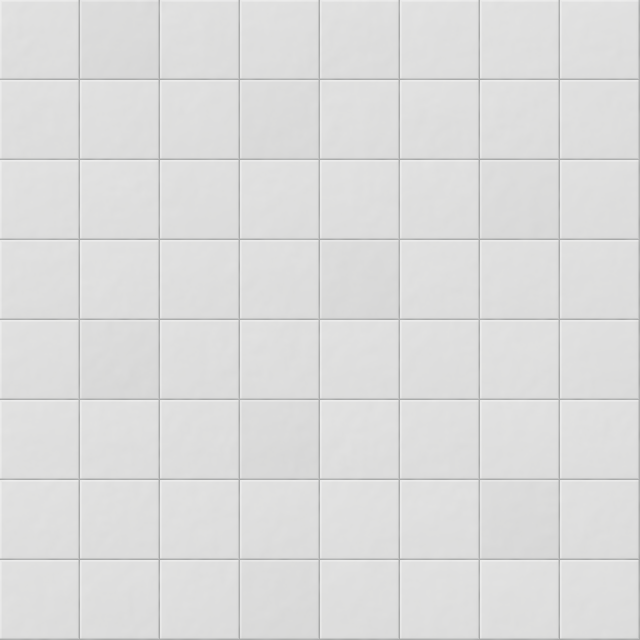
Write a WebGL 1 fragment shader that draws this texture.

```glsl
precision highp float;
uniform vec2 u_resolution;

#define TILES 8.0
#define JOINT_WIDTH 0.018
#define BEVEL_WIDTH 0.020
#define TILE_COLOR vec3(0.871, 0.871, 0.870)
#define JOINT_COLOR vec3(0.675, 0.680, 0.678)
#define BEVEL_LIGHT 0.040
#define TILE_SLOPE 0.022
#define SHADED_DROP 0.016
#define TILE_VARIATION 0.005
#define RELIEF 0.022

float hash(vec2 p) {
  vec3 q = fract(p.xyx * vec3(0.1031, 0.1030, 0.0973));
  q += dot(q, q.yzx + 33.33);
  return fract((q.x + q.y) * q.z);
}

float noise(vec2 p) {
  vec2 i = floor(p);
  vec2 f = fract(p);
  f = f * f * (3.0 - 2.0 * f);
  return mix(mix(hash(i), hash(i + vec2(1.0, 0.0)), f.x),
             mix(hash(i + vec2(0.0, 1.0)), hash(i + 1.0), f.x), f.y);
}

// Fine bumps over broader swells, in tile units
float surfaceHeight(vec2 p) {
  float height = 0.0;
  float amplitude = 0.5;
  float frequency = 7.0;
  for (int octave = 0; octave < 3; octave++) {
    height += amplitude * noise(p * frequency + 17.0 * float(octave));
    amplitude *= 0.5;
    frequency *= 2.1;
  }
  return height;
}

// Share of a pixel-wide box that lies between two bounds, on each axis
vec2 bandCoverage(vec2 x, float low, float high, float pixel) {
  vec2 overlap = min(x + 0.5 * pixel, high) - max(x - 0.5 * pixel, low);
  return clamp(overlap / pixel, 0.0, 1.0);
}

// One darker tile in each row, stepping by triangular numbers
float shadedTile(vec2 cell) {
  float k = mod(cell.y, 4.0);
  float column = mod(0.5 * (k + 1.0) * (k + 2.0), 7.0);
  column += 1.0 - step(0.5, abs(cell.y - 3.0));
  return 1.0 - step(0.5, abs(cell.x - column));
}

void main() {
  // Tile space runs rightward and downward
  vec2 uv = gl_FragCoord.xy / u_resolution;
  vec2 p = vec2(uv.x, 1.0 - uv.y) * TILES;
  float pixel = TILES / min(u_resolution.x, u_resolution.y);
  vec2 cell = floor(p);
  vec2 local = fract(p);

  // Glaze tone, lit from the upper left
  float tone = TILE_SLOPE * (0.5 - dot(local, vec2(0.3, 0.7)));
  tone += TILE_VARIATION * (hash(cell + 5.0) - 0.5);
  tone -= SHADED_DROP * shadedTile(cell);

  // Uneven surface, shaded by its slope
  vec2 bump = p + 31.0 * hash(cell + 11.0);
  float slope = surfaceHeight(bump + 0.03) - surfaceHeight(bump - 0.03);
  tone += RELIEF * slope * (0.4 + 0.6 * noise(p * 3.0));
  tone += 0.004 * (noise(p * 2.5 + 40.0) - 0.5);

  // Bright bevel beside each joint
  vec2 edge = fract(local + 0.5) - 0.5;
  vec2 bevel = bandCoverage(edge, 0.0, BEVEL_WIDTH, pixel);
  tone += BEVEL_LIGHT * max(bevel.x, bevel.y);

  // Soft shade on the opposite rim
  vec2 rim = smoothstep(vec2(-0.06), vec2(-JOINT_WIDTH), edge);
  rim *= 1.0 - step(0.0, edge);
  tone -= 0.015 * max(rim.x, rim.y);

  // Narrow joints with slight wear
  vec2 line = bandCoverage(edge, -JOINT_WIDTH, 0.0, pixel);
  float joint = max(line.x, line.y);
  vec3 jointColor = JOINT_COLOR + 0.05 * (noise(p * 9.0) - 0.5);
  gl_FragColor = vec4(mix(TILE_COLOR + tone, jointColor, joint), 1.0);
}
```
